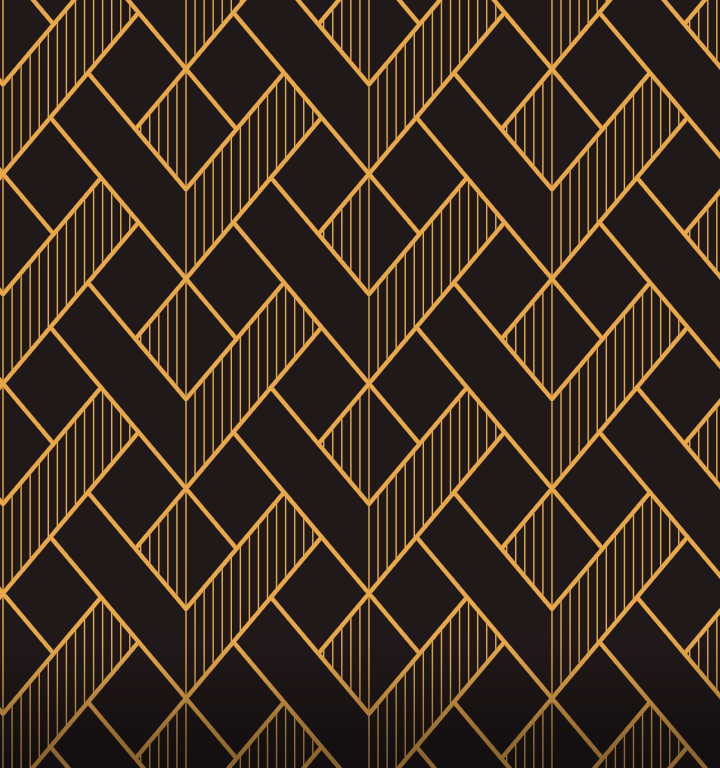
Write a Shadertoy shader that draws this pattern.

```glsl
// Art deco lattice of interlaced chevrons: gold lines on near-black.
// Each node of a staggered grid draws mirrored strokes, a hatched diamond
// and a hatched band; neighbouring nodes are merged by coverage.

const float ROW = 1.1464;    // node spacing down a column; columns are 1 apart
const float SLOPE = 1.19;    // rise of every diagonal
const float DEPTH = 0.658;   // drop from a node to the chevron tip

float segmentDistance(vec2 p, vec2 start, vec2 span) {
    vec2 d = p - start;
    return length(d - span * clamp(dot(d, span) / dot(span, span), 0.0, 1.0));
}

float coverage(float dist, float halfWidth, float pixel) {
    return clamp(0.5 + (halfWidth - dist) / pixel, 0.0, 1.0);
}

// Thick strokes around a node, mirrored about its column
float strokeDistance(vec2 q) {
    vec2 m = vec2(abs(q.x), q.y);
    vec2 rise = vec2(1.0, SLOPE);
    float skew = 0.25 * ROW / SLOPE;
    float longArm = segmentDistance(m, vec2(0.0), rise * (0.5 + skew));
    float chevron = segmentDistance(m, vec2(0.0, -DEPTH),
                                    rise * (0.5 + 0.5 * DEPTH / SLOPE - skew));
    float diamond = segmentDistance(m, vec2(0.0), vec2(1.0, -SLOPE) * 0.5 * DEPTH / SLOPE);
    return min(longArm, min(chevron, diamond));
}

// Hatched areas: right arm of the chevron and left half of the diamond
bool isHatched(vec2 q) {
    float along = q.y - SLOPE * q.x;
    bool band = q.x > 0.0 && along < -DEPTH && along > -ROW
             && q.y < SLOPE * (1.0 - q.x) - 0.5 * ROW;
    bool diamond = q.x < 0.0
             && abs(q.y + 0.5 * DEPTH) < 0.5 * DEPTH + SLOPE * q.x;
    return band || diamond;
}

void mainImage(out vec4 fragColor, in vec2 fragCoord) {
    float pixel = 4.197 / iResolution.y;
    vec2 p = fragCoord * pixel - vec2(0.0164, 0.0);
    float gold = 0.0;

    // Two nearest columns, nodes just below and just above
    for (int i = 0; i < 2; i++) {
        float column = floor(p.x) + float(i);
        float shift = 0.954 - 0.5 * ROW * mod(column, 2.0);
        float height = mod(p.y - shift, ROW);
        for (int j = 0; j < 2; j++) {
            vec2 q = vec2(p.x - column, height - ROW * float(j));
            gold = max(gold, coverage(strokeDistance(q), 0.012, pixel));

            // Column line everywhere, further hatching only where filled
            float hatch = abs(q.x);
            if (isHatched(q)) hatch = abs(q.x - 0.0495 * round(q.x / 0.0495));
            gold = max(gold, coverage(hatch, 0.0039, pixel));
        }
    }

    vec3 color = mix(vec3(0.127, 0.097, 0.102), vec3(0.91, 0.66, 0.29), gold);

    // Shadow along the bottom edge
    color *= mix(0.6, 1.0, smoothstep(0.0, 0.19, fragCoord.y / iResolution.y));
    fragColor = vec4(color, 1.0);
}
```
